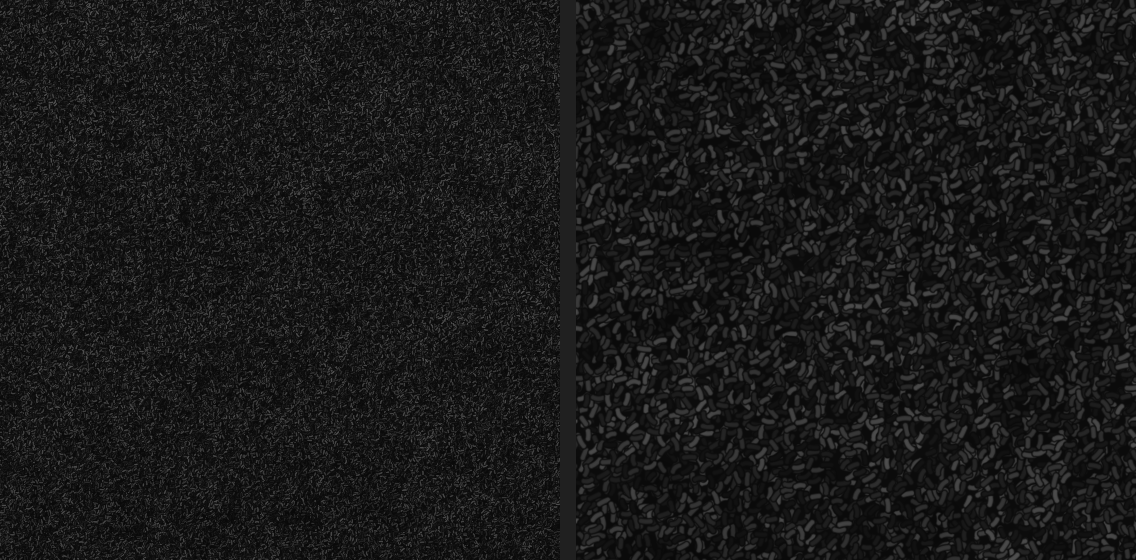
Left, the full canvas; right, a detail of the centre.
This texture is drawn by a WebGL 1 fragment shader. Its source:

```glsl
precision highp float;

uniform vec2 u_resolution;

const float CELLS = 132.0;          // grains across the canvas, per layer
const float HALF_LENGTH = 0.34;     // grain sizes in cells
const float RADIUS = 0.20;
const float RIM = 0.08;             // dark gap around each grain
const float SOFTNESS = 0.09;
const float BEND = 0.9;
const float JITTER = 0.9;
const float LEAN = 1.05;            // mean direction in radians
const float SPREAD = 2.5;           // range of directions in radians
const float GAP_TONE = 0.042;
const float DULL_TONE = 0.065;
const float BRIGHT_TONE = 0.285;
const float TONE_BIAS = 1.4;        // higher values give fewer bright grains
const float CLUMP_SCALE = 42.0;
const float CLUMP_AMOUNT = 0.4;
const float TOP_LIGHT = 0.10;

float hash(vec2 p) {
  vec3 q = fract(p.xyx * vec3(0.1031, 0.1030, 0.0973));
  q += dot(q, q.yzx + 33.33);
  return fract((q.x + q.y) * q.z);
}

float valueNoise(vec2 p) {
  vec2 cell = floor(p);
  vec2 f = fract(p);
  f = f * f * (3.0 - 2.0 * f);
  float low = mix(hash(cell), hash(cell + vec2(1.0, 0.0)), f.x);
  float high = mix(hash(cell + vec2(0.0, 1.0)), hash(cell + 1.0), f.x);
  return mix(low, high, f.y);
}

// Distance to the spine of a slightly curved grain
float spineDistance(vec2 p, float angle, float halfLength, float bend) {
  float c = cos(angle);
  float s = sin(angle);
  vec2 q = vec2(c * p.x + s * p.y, c * p.y - s * p.x);
  float along = clamp(q.x, -halfLength, halfLength);
  q.y -= bend * (along * along - 0.4 * halfLength * halfLength);
  return length(vec2(q.x - along, q.y));
}

// Lays one layer of grains with dark rims over the given tone
float layGrains(vec2 p, float seed, float blur, float tone) {
  vec2 home = floor(p);
  for (int j = -1; j <= 1; j++) {
    for (int i = -1; i <= 1; i++) {
      vec2 cell = home + vec2(float(i), float(j));
      vec2 key = cell + seed;
      vec2 offset = vec2(hash(key + 17.3), hash(key + 41.7)) - 0.5;
      vec2 center = cell + 0.5 + JITTER * offset;
      float angle = LEAN + SPREAD * (hash(key + 73.1) - 0.5);
      float size = mix(0.7, 1.2, hash(key + 97.9));
      float bend = BEND * (hash(key + 131.3) * 2.0 - 1.0);
      float shine = pow(hash(key + 163.7), TONE_BIAS);

      float d = spineDistance(p - center, angle, HALF_LENGTH * size, bend);
      float rim = 1.0 - smoothstep(-blur, blur, d - RADIUS - RIM);
      float body = 1.0 - smoothstep(-blur, blur, d - RADIUS);
      float rounded = 1.0 - 0.25 * min(d * d / (RADIUS * RADIUS), 1.0);
      float grainTone = mix(DULL_TONE, BRIGHT_TONE, shine) * rounded;
      tone = mix(tone, GAP_TONE, rim);
      tone = mix(tone, grainTone, body);
    }
  }
  return tone;
}

void main() {
  float side = min(u_resolution.x, u_resolution.y);
  vec2 uv = gl_FragCoord.xy / side;
  float blur = max(SOFTNESS, 0.5 * CELLS / side);

  // Three shifted layers of grains
  float tone = GAP_TONE;
  for (int layer = 0; layer < 3; layer++) {
    float n = float(layer);
    vec2 shift = n * vec2(0.37, 0.61);
    tone = layGrains(uv * CELLS + shift, 211.0 * n, blur, tone);
  }

  // Faint uneven clumps and a little more light near the top
  float clumps = 0.6 * valueNoise(uv * CLUMP_SCALE)
               + 0.4 * valueNoise(uv * CLUMP_SCALE * 0.4 + 57.0);
  float light = 1.0 + CLUMP_AMOUNT * (clumps - 0.5);
  light += TOP_LIGHT * (uv.y - 0.5);
  gl_FragColor = vec4(vec3(tone * light), 1.0);
}
```
